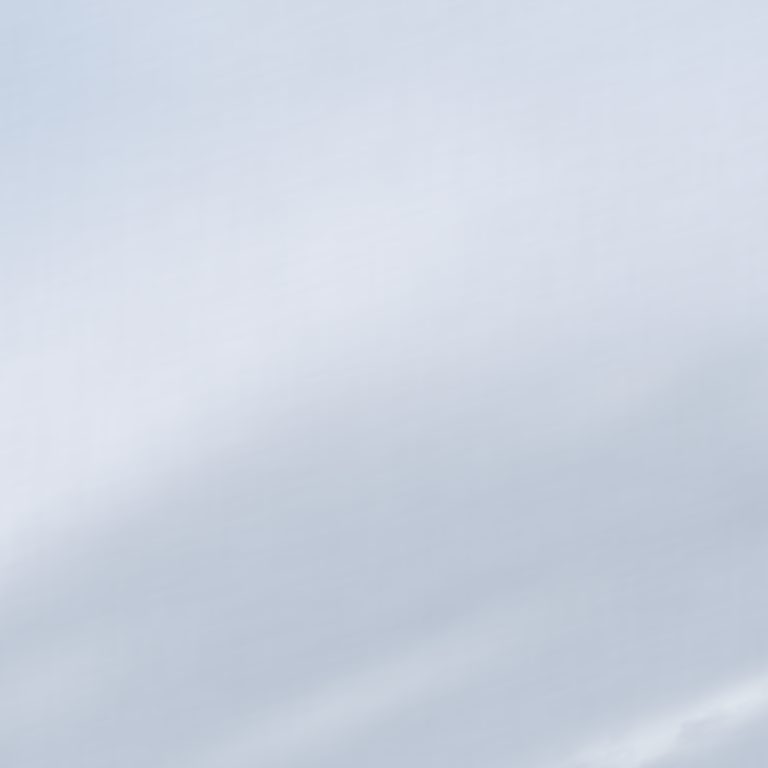
This texture is drawn by a three.js fragment shader. Its source:

```glsl
// Soft overcast sky: a pale cloud bank rising to the right above blue-grey haze.
varying vec2 vUv;

const vec3 HAZE_GREY = vec3(0.747, 0.783, 0.838);
const vec3 CLOUD_WHITE = vec3(0.872, 0.892, 0.932);
const vec3 UPPER_SKY = vec3(0.828, 0.860, 0.912);
const vec3 CORNER_BLUE = vec3(0.770, 0.820, 0.890);
const vec3 WISP_WHITE = vec3(0.865, 0.890, 0.920);
const vec3 STREAK_SHADE = vec3(0.705, 0.750, 0.810);

const float WIND_ANGLE = 0.42;       // direction of the streaks, radians
const float BILLOW_WARP = 0.10;      // how far noise bends the cloud edge
const float MOTTLE_STRENGTH = 0.022; // broad brightness variation
const float FIBRE_STRENGTH = 0.007;  // fine slanted streaks
const float COLUMN_STRENGTH = 0.006; // faint upright grain

float hash(vec2 p) {
  return fract(sin(dot(p, vec2(127.1, 311.7))) * 43758.5453);
}

float noise(vec2 p) {
  vec2 cell = floor(p);
  vec2 f = fract(p);
  f = f * f * f * (f * (f * 6.0 - 15.0) + 10.0);
  float low = mix(hash(cell), hash(cell + vec2(1.0, 0.0)), f.x);
  float high = mix(hash(cell + vec2(0.0, 1.0)), hash(cell + vec2(1.0, 1.0)), f.x);
  return mix(low, high, f.y);
}

// Layered noise centred on zero.
float fbm(vec2 p) {
  float sum = 0.0;
  float amplitude = 0.5;
  for (int i = 0; i < 5; i++) {
    sum += amplitude * (noise(p) - 0.5);
    p = mat2(0.8, 0.6, -0.6, 0.8) * p * 2.0 + 7.3;
    amplitude *= 0.5;
  }
  return sum;
}

vec2 rotate(vec2 p, float angle) {
  float c = cos(angle);
  float s = sin(angle);
  return vec2(c * p.x + s * p.y, c * p.y - s * p.x);
}

// Feathered ellipse lying along the wind.
float wisp(vec2 p, vec2 centre, vec2 size) {
  vec2 d = rotate(p - centre, WIND_ANGLE) / size;
  return exp(-dot(d, d));
}

void main() {
  vec2 uv = vUv;
  vec2 wind = rotate(uv, WIND_ANGLE);
  float billow = fbm(wind * vec2(2.5, 5.0) + 3.0);
  vec2 warped = uv + BILLOW_WARP * vec2(billow, 0.6 * billow);

  // Cloud bank: crisp lower edge at the left, spreading out to the right.
  float edge = 0.23 + 0.62 * uv.x - 0.28 * uv.x * uv.x;
  float rise = warped.y - edge;
  float spread = mix(0.10, 0.20, smoothstep(0.0, 0.6, uv.x));
  float bank = smoothstep(-spread, spread, rise);
  vec3 color = mix(HAZE_GREY, CLOUD_WHITE, bank);

  // Thinner sky above the bank, bluest in the upper left.
  color = mix(color, UPPER_SKY, smoothstep(0.22, 0.50, rise) * 0.9);
  color = mix(color, UPPER_SKY, 0.6 * bank * smoothstep(0.45, 0.85, uv.x));
  color = mix(color, CORNER_BLUE, 0.75 * wisp(warped, vec2(-0.03, 0.90), vec2(0.26, 0.17)));

  // Shaded and pale streaks in the lower haze.
  float shade = 0.40 * wisp(warped, vec2(0.59, 0.21), vec2(0.16, 0.025))
              + 0.40 * wisp(warped, vec2(0.98, 0.33), vec2(0.15, 0.035))
              + 0.25 * wisp(warped, vec2(0.93, 0.51), vec2(0.20, 0.045));
  color = mix(color, STREAK_SHADE, shade);
  float pale = 0.38 * wisp(warped, vec2(0.47, 0.09), vec2(0.26, 0.035))
             + 0.28 * wisp(warped, vec2(0.04, 0.10), vec2(0.12, 0.05))
             + 0.30 * wisp(warped, vec2(0.80, 0.48), vec2(0.12, 0.035));
  color = mix(color, WISP_WHITE, pale);

  // Ragged bright tufts along the bottom right.
  float ragged = clamp(0.75 + 1.6 * fbm(wind * vec2(14.0, 28.0)), 0.0, 1.0);
  float tufts = wisp(warped, vec2(0.80, 0.01), vec2(0.18, 0.04))
              + 0.7 * wisp(warped, vec2(0.99, 0.10), vec2(0.10, 0.025));
  color = mix(color, WISP_WHITE, min(tufts, 1.0) * ragged);

  // Broad mottling, then fine fibres and upright grain.
  color += MOTTLE_STRENGTH * fbm(wind * vec2(5.0, 9.0) + 20.0);
  color += FIBRE_STRENGTH * (noise(rotate(uv, 0.3) * vec2(22.0, 130.0)) - 0.5);
  float column = noise(uv * vec2(95.0, 14.0) + 40.0) - 0.5;
  color += COLUMN_STRENGTH * column * vec3(1.0, 0.7, 0.9);

  gl_FragColor = vec4(color, 1.0);
}
```
